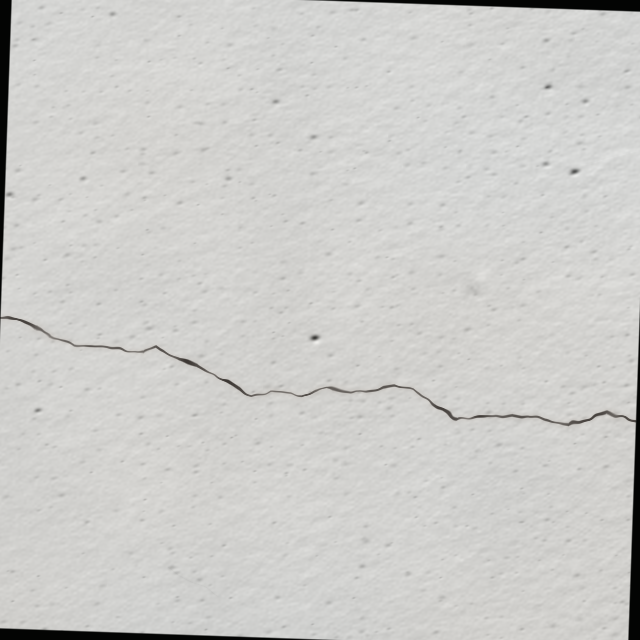
Give the GLSL for this texture, as a Shadertoy shader.

```glsl
// Draws a slightly tilted panel of pale rough plaster with a long dark crack and small pits.

const vec3 BACKDROP = vec3(0.01, 0.015, 0.01);
const vec3 PLASTER = vec3(0.826, 0.826, 0.817);
const vec3 CRACK_COLOR = vec3(0.20, 0.18, 0.165);
const float TILT = 0.035;

const int CRACK_COUNT = 23;
const vec2 CRACK[CRACK_COUNT] = vec2[](
    vec2(0.0, 0.505), vec2(0.026, 0.501), vec2(0.059, 0.488), vec2(0.078, 0.474),
    vec2(0.117, 0.460), vec2(0.169, 0.457), vec2(0.224, 0.449), vec2(0.242, 0.457),
    vec2(0.280, 0.438), vec2(0.306, 0.431), vec2(0.358, 0.400), vec2(0.391, 0.382),
    vec2(0.423, 0.388), vec2(0.471, 0.382), vec2(0.510, 0.395), vec2(0.560, 0.387),
    vec2(0.618, 0.396), vec2(0.645, 0.391), vec2(0.714, 0.344), vec2(0.801, 0.353),
    vec2(0.889, 0.337), vec2(0.948, 0.354), vec2(0.995, 0.341));

// Each pit: centre x, centre y, depth
const int PIT_COUNT = 14;
const vec3 PITS[PIT_COUNT] = vec3[](
    vec3(0.492, 0.472, 1.0), vec3(0.898, 0.732, 0.85), vec3(0.857, 0.864, 0.6),
    vec3(0.915, 0.842, 0.4), vec3(0.853, 0.744, 0.4), vec3(0.431, 0.841, 0.4),
    vec3(0.357, 0.721, 0.35), vec3(0.490, 0.786, 0.35), vec3(0.130, 0.721, 0.35),
    vec3(0.060, 0.359, 0.4), vec3(0.176, 0.978, 0.35), vec3(0.854, 0.937, 0.3),
    vec3(0.015, 0.696, 0.5), vec3(0.566, 0.115, 0.25));

float hash(vec2 p) {
    return fract(sin(dot(p, vec2(127.1, 311.7))) * 43758.5453);
}

float noise(vec2 p) {
    vec2 i = floor(p), f = fract(p);
    f = f * f * (3.0 - 2.0 * f);
    return mix(mix(hash(i), hash(i + vec2(1, 0)), f.x),
               mix(hash(i + vec2(0, 1)), hash(i + vec2(1, 1)), f.x), f.y);
}

vec2 rotate(vec2 p, float angle) {
    float c = cos(angle), s = sin(angle);
    return vec2(c * p.x - s * p.y, s * p.x + c * p.y);
}

float segmentDistance(vec2 p, vec2 a, vec2 b) {
    vec2 ab = b - a;
    return length(p - a - ab * clamp(dot(p - a, ab) / dot(ab, ab), 0.0, 1.0));
}

float crackDistance(vec2 p) {
    float d = 1.0;
    for (int i = 1; i < CRACK_COUNT; i++)
        d = min(d, segmentDistance(p, CRACK[i - 1], CRACK[i]));
    return d;
}

// Trowelled surface height: octaves stretched along a shallow diagonal
float plasterHeight(vec2 p) {
    vec2 q = rotate(p, -0.3) * vec2(38.0, 62.0);
    float height = 0.0, weight = 0.5;
    for (int i = 0; i < 3; i++) {
        height += weight * noise(q);
        q = rotate(q, 0.12) * 2.03 + 17.3;
        weight *= 0.62;
    }
    return height;
}

// Soft elliptical spot, dark above and lit along its lower rim
float pitShade(vec2 offset, vec2 radius) {
    vec2 q = offset / radius, rim = q + vec2(-0.3, 1.5);
    return 0.22 * exp(-dot(rim, rim)) - exp(-dot(q, q));
}

// At most one small speck per grid cell
float specks(vec2 p, float cells, float density) {
    vec2 id = floor(p * cells);
    vec2 centre = (id + 0.25 + 0.5 * vec2(hash(id + 3.1), hash(id + 7.7))) / cells;
    float size = mix(0.0018, 0.0042, hash(id + 11.3));
    return step(hash(id + 19.9), density) * pitShade(rotate(p - centre, -0.25), vec2(1.4, 0.8) * size);
}

void mainImage(out vec4 fragColor, in vec2 fragCoord) {
    vec2 p = fragCoord / iResolution.xy;
    float pixel = 1.0 / iResolution.y;

    // Relief lit from above, rougher toward the right
    float relief = plasterHeight(p) - plasterHeight(p + vec2(-0.0015, 0.0035));
    float light = relief * mix(0.10, 0.145, p.x);
    light += 0.022 * (noise(p * 9.0) - 0.5) + 0.02 * (noise(p * 230.0) - 0.5);
    light += 0.018 * (p.y - 0.5);
    light += 0.11 * specks(p, 24.0, 0.4) + 0.07 * specks(p + 0.37, 41.0, 0.3);

    // Distinct pits
    for (int i = 0; i < PIT_COUNT; i++) {
        float depth = PITS[i].z;
        vec2 radius = vec2(0.0065, 0.0042) * mix(0.75, 1.0, depth);
        light += 0.62 * depth * pitShade(rotate(p - PITS[i].xy, -0.15), radius);
    }

    // Raised blister and two faint scratches
    light += 0.11 * pitShade(p - vec2(0.742, 0.551), vec2(0.014, 0.012)) * (0.4 + noise(p * 140.0));
    light += 0.05 * exp(-dot(p - vec2(0.752, 0.566), p - vec2(0.752, 0.566)) / 0.0002);
    float ridge = segmentDistance(p + 0.005 * noise(p * 40.0), vec2(0.91, 0.744), vec2(1.0, 0.768));
    float scratch = segmentDistance(p + 0.004 * noise(p * 50.0), vec2(0.264, 0.114), vec2(0.344, 0.072));
    light += 0.035 * exp(-ridge / 0.003) - 0.035 * exp(-scratch / 0.002);

    vec3 color = PLASTER + light;
    color += vec3(0.004, 0.0, -0.004) * (noise(p * 4.0 + 5.0) * 2.0 - 1.0);

    // Ragged crack of uneven width with a warm stain around it
    vec2 wobble = vec2(noise(p * 75.0), noise(p * 75.0 + 31.0)) - 0.5;
    float d = crackDistance(p + 0.006 * wobble);
    float wear = noise(vec2(p.x * 48.0, 4.0));
    float halfWidth = mix(0.0007, 0.0021, wear);
    float crack = 1.0 - smoothstep(halfWidth - 0.5 * pixel, halfWidth + pixel, d);
    color -= vec3(0.045, 0.06, 0.07) * exp(-d / 0.004);
    color = mix(color, CRACK_COLOR, crack * mix(0.5, 0.95, wear));

    // Tilted panel over the dark backdrop
    vec2 panel = abs(rotate(p - 0.5, TILT)) - 0.499;
    float inside = 1.0 - smoothstep(-pixel, pixel, max(panel.x, panel.y));
    fragColor = vec4(mix(BACKDROP, clamp(color, 0.0, 1.0), inside), 1.0);
}
```
